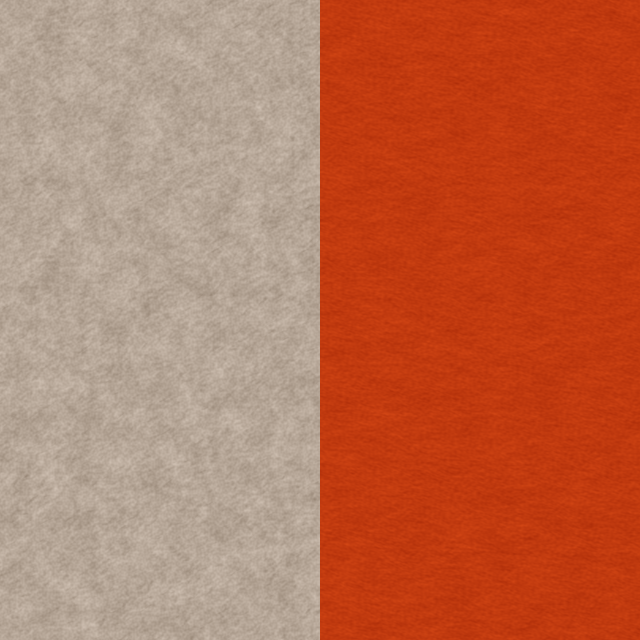
Give the GLSL for this texture, as a Shadertoy shader.

```glsl
// Two felt swatches side by side: heathered warm grey on the left, burnt
// orange on the right. Each is a base colour modulated by layered gradient
// noise: soft mottling and fibres for the grey, shaded ridges for the orange.

const float SEAM_X = 0.5;
const vec3 GREY_BASE = vec3(0.710, 0.648, 0.589);
const vec3 GREY_TINT = vec3(0.97, 1.0, 1.04);    // channel response to shading
const vec3 ORANGE_BASE = vec3(0.755, 0.226, 0.058);
const vec3 ORANGE_TINT = vec3(1.0, 0.68, 0.32);
const float GREY_CONTRAST = 1.0;
const float ORANGE_CONTRAST = 1.0;
const float RELIEF_STEP = 0.003;                 // distance between relief taps
const vec2 RIDGE_STRETCH = vec2(0.62, 1.25);     // ridges run mostly sideways

// Integer hash giving a unit gradient for each lattice cell.
vec2 cellGradient(vec2 cell) {
    uvec2 q = uvec2(ivec2(cell) + 4096);
    uint h = q.x * 1597334677u ^ q.y * 3812015801u;
    h = (h ^ (h >> 15)) * 2246822519u;
    h ^= h >> 13;
    float angle = float(h & 65535u) * (6.28318 / 65536.0);
    return vec2(cos(angle), sin(angle));
}

float gradientNoise(vec2 p) {
    vec2 cell = floor(p), f = p - cell;
    vec2 u = f * f * f * (f * (f * 6.0 - 15.0) + 10.0);
    vec2 e = vec2(1.0, 0.0);
    float a = dot(cellGradient(cell), f);
    float b = dot(cellGradient(cell + e.xy), f - e.xy);
    float c = dot(cellGradient(cell + e.yx), f - e.yx);
    float d = dot(cellGradient(cell + e.xx), f - e.xx);
    return mix(mix(a, b, u.x), mix(c, d, u.x), u.y);
}

// Octaves of gradient noise, turned between layers to hide the lattice.
float fbm(vec2 p, int octaves, float gain) {
    const mat2 TURN = mat2(0.8, 0.6, -0.6, 0.8);
    float sum = 0.0, amplitude = 1.0;
    for (int i = 0; i < octaves; i++) {
        sum += amplitude * gradientNoise(p);
        p = TURN * p * 2.03 + 17.3;
        amplitude *= gain;
    }
    return sum;
}

vec3 greyFelt(vec2 p) {
    // Cloudy heathering, then short slanted fibres and fine grain.
    float mottle = fbm(p * 19.0 + 5.0, 3, 0.85);
    vec2 bend = 0.004 * vec2(gradientNoise(p * 37.0), gradientNoise(p * 37.0 + 60.0));
    vec2 q = p + bend;
    vec2 slant = vec2(0.85 * q.x + 0.5 * q.y, 0.85 * q.y - 0.5 * q.x);
    float fibre = gradientNoise(slant * vec2(85.0, 175.0));
    float grain = gradientNoise(p * 235.0 + 31.0);
    float darkFlecks = smoothstep(0.22, 0.55, gradientNoise(slant * vec2(75.0, 145.0) + 90.0));
    float shade = 0.052 * mottle + 0.062 * fibre + 0.058 * grain - 0.035 * darkFlecks + 0.003;
    return GREY_BASE + GREY_CONTRAST * shade * GREY_TINT;
}

// Height of the matted orange surface; its ridges dip toward the right.
float feltHeight(vec2 p) {
    vec2 q = vec2(p.x, p.y + 0.22 * p.x);
    q += 0.006 * vec2(gradientNoise(p * 16.0 + 8.0), gradientNoise(p * 16.0 + 43.0));
    return fbm(q * RIDGE_STRETCH * 58.0, 3, 0.6);
}

vec3 orangeFelt(vec2 p) {
    // Light from the upper left gives each ridge a bright and a dark side.
    vec2 toLight = RELIEF_STEP * vec2(-0.45, 0.9);
    float relief = feltHeight(p) - feltHeight(p + toLight);
    float mottle = fbm(p * vec2(16.0, 25.0) + 70.0, 2, 0.8);
    float grain = gradientNoise(p * vec2(165.0, 225.0) + 12.0);
    float shade = 0.055 * relief + 0.025 * mottle + 0.045 * grain;
    // Broad falloff toward the right side.
    shade += 0.012 * (0.75 - p.x);
    return ORANGE_BASE + ORANGE_CONTRAST * shade * ORANGE_TINT;
}

void mainImage(out vec4 fragColor, in vec2 fragCoord) {
    vec2 p = fragCoord / iResolution.xy;
    // One-pixel antialiased seam.
    float side = clamp((p.x - SEAM_X) * iResolution.x + 0.5, 0.0, 1.0);
    vec3 colour = mix(greyFelt(p), orangeFelt(p), side);
    fragColor = vec4(clamp(colour, 0.0, 1.0), 1.0);
}
```
